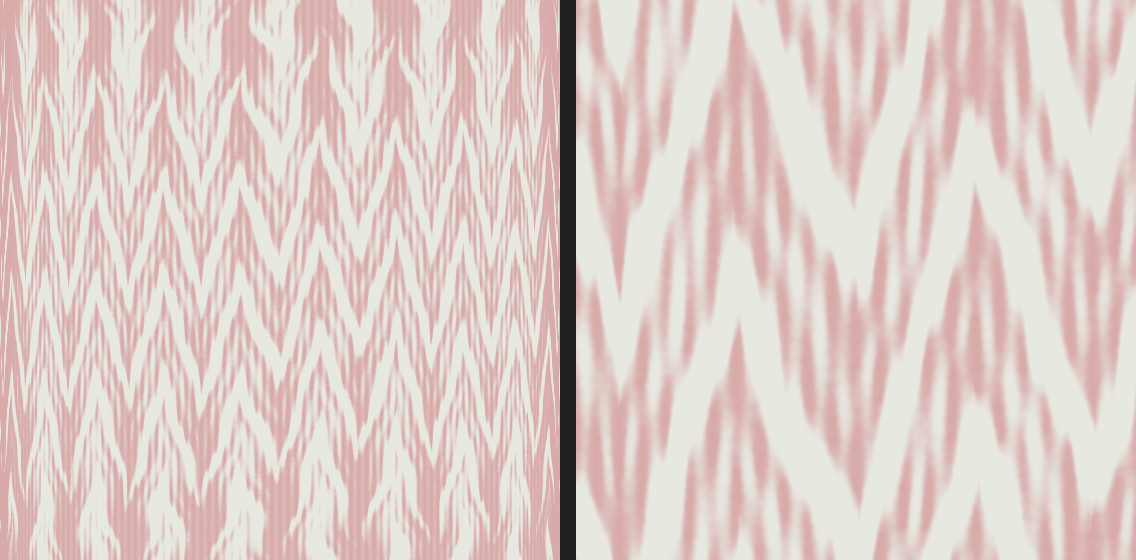
Left, the full canvas; right, a detail of the centre.
A Shadertoy shader for this pattern:

```glsl
// Ikat chevrons: eleven columns wrapped round a cylinder, dyed pink on cream.
// A folded phase makes stacked V bands, a vertical drift turns them into columns at
// top and bottom, and fine warp threads feather every band edge into soft spikes.

#define COLUMNS 11.0       // repeats across
#define ROWS 5.5           // repeats down
#define SLOPE 1.2          // rows climbed by one arm of a V
#define THREADS 10.0       // warp threads per column
#define SPIKE 0.46         // length of the feathered tips
#define THIN_BAND 0.88     // strength of the thin band between broad ones
#define DRIFT 2.0          // strength of the columns at top and bottom
#define SOFTNESS 1.7       // width of the dye ramp
#define WEAR 0.16          // unevenness from thread to thread
#define GRAIN 170.0        // speckle cells across the canvas
#define CREAM vec3(0.906, 0.910, 0.880)
#define PINK vec3(0.842, 0.645, 0.645)

const float PI = 3.14159265;
const float TAU = 6.2831853;

float hash1(float n) {
    return fract(sin(n * 12.9898) * 43758.55);
}

vec2 hash2(vec2 p) {
    return fract(sin(vec2(dot(p, vec2(127.1, 311.7)), dot(p, vec2(269.5, 183.3)))) * 43758.55);
}

// Distance to the nearest scattered point
float cellular(vec2 p) {
    vec2 cell = floor(p), f = fract(p);
    float nearest = 2.0;
    for (int j = -1; j <= 1; j++) {
        for (int i = -1; i <= 1; i++) {
            vec2 o = vec2(i, j);
            nearest = min(nearest, length(o + hash2(cell + o) - f));
        }
    }
    return nearest;
}

// Broad band with a thin one halfway between; positive where cream
float chevronBands(float phase) {
    return cos(TAU * phase) + THIN_BAND * cos(2.0 * TAU * phase);
}

void mainImage(out vec4 fragColor, in vec2 fragCoord) {
    vec2 uv = fragCoord / iResolution.xy;
    float down = 1.0 - uv.y;
    float side = clamp(2.0 * uv.x - 1.0, -0.9999, 0.9999);
    float height = 1.0 - 2.0 * down;
    float ends = abs(height * height * height);

    // Unroll the cylinder: column 0 lies in the middle
    float column = asin(side) * COLUMNS / PI;

    // Warp threads, fading towards the rims and where finer than a pixel
    float warp = column * THREADS;
    float rim = smoothstep(0.88, 1.0, abs(side));
    float visible = (1.0 - smoothstep(0.25, 0.6, fwidth(warp))) * (1.0 - 0.7 * rim);
    float thread = cos(TAU * warp) * visible;
    float core = (0.5 + 0.5 * cos(TAU * warp)) * visible;
    float seed = hash1(floor(warp + 0.5) + 37.0);

    // Fold each column into a V, with the right half lifted by half a row
    float sway = (0.015 + 0.06 * ends) * sin(down * 47.0 + column * 1.7);
    float fold = 2.0 * abs(fract(column + sway + 0.5) - 0.5);
    float lift = 0.07 + 0.48 * smoothstep(-0.6, 0.6, column);
    float wobble = 0.03 * sin(column * 2.3 + down * 9.0) + 0.12 * (seed - 0.5) * core;
    float field = chevronBands(down * ROWS + fold * SLOPE + lift + wobble);

    // Drift to columns, cream on the tips above and on the peaks below
    float pull = height * (0.25 + 0.75 * abs(height));
    field *= 1.0 - 0.5 * ends;
    field += DRIFT * pull * (1.0 - 2.0 * fold) - 0.8 * ends;

    // Bands pinch where the arms meet and swell along their length
    field -= 0.22 * cos(TAU * fold) * (1.0 - abs(height));
    field += 0.18 * sin(column * 5.1 + down * 23.0) * sin(column * 2.7 - down * 17.0);

    // Uneven dye and solid pink at the rims
    float wear = sin(down * 43.0 + seed * TAU) + 0.6 * sin(down * 97.0 + seed * 31.0);
    float speckle = cellular(uv * GRAIN) - 0.5;
    float dye = -field + SPIKE * thread + WEAR * wear * core + 0.2 * speckle + 1.5 * rim;
    float mask = smoothstep(-0.4, SOFTNESS - 0.4, dye);

    // Darker thread cores, paler gaps
    float tone = 0.82 + 0.1 * thread + 0.08 * speckle + 0.1 * rim;
    fragColor = vec4(mix(CREAM, PINK, mask * clamp(tone, 0.0, 1.0)), 1.0);
}
```
